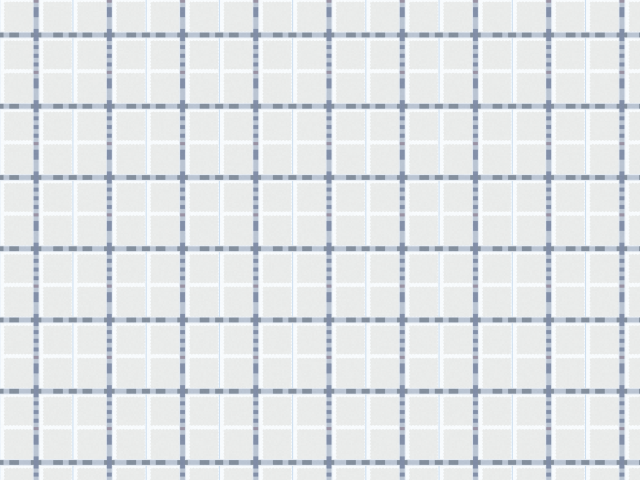
Write a WebGL 1 fragment shader that draws this pattern.

```glsl
precision mediump float;
// Pale woven check: stitched blue-grey lines around four soft grey tiles per repeat.
uniform vec2 u_resolution;

const vec2 REPEATS = vec2(8.74, 6.737);      // repeats across and down
const vec2 FIRST_LINE = vec2(0.493, 0.491);  // first crossing from top left, in repeats
const float LINE_HALF = 0.033;
const float HALO_HALF = 0.047;
const float HAIR_HALF = 0.007;
const float SOFTNESS = 0.009;
const float FRAY = 0.005;
const float GRAIN = 0.010;
const float TAU = 6.2832;

const vec3 TILE = vec3(0.916, 0.923, 0.919);
const vec3 GAP = vec3(0.972, 0.984, 0.992);
const vec3 HALO = vec3(0.890, 0.915, 0.945);
const vec3 HAIR = vec3(0.770, 0.850, 0.930);
const vec3 THREAD = vec3(0.730, 0.770, 0.825);
const vec3 DASH_ACROSS = vec3(0.505, 0.550, 0.605);
const vec3 DASH_DOWN = vec3(0.500, 0.550, 0.650);
const vec3 KNOT = vec3(0.580, 0.540, 0.610);

float hash(vec2 p) {
  p = fract(p * vec2(0.1031, 0.1137));
  p += dot(p, p.yx + 33.33);
  return fract((p.x + p.y) * p.x * 17.0);
}

// Soft-edged bar of the given half width
float bar(float offset, float halfWidth, float soft) {
  return 1.0 - smoothstep(halfWidth - soft, halfWidth + soft, abs(offset));
}

float span(float x, float lo, float hi, float soft) {
  return bar(x - 0.5 * (lo + hi), 0.5 * (hi - lo), soft);
}

// Symmetric long, short, long dashes between crossings
float dashesAcross(float x, float soft) {
  float d = abs(x - 0.5);
  float dash = max(bar(d, 0.055, soft), bar(d - 0.2, 0.066, soft));
  return max(dash, bar(d - 0.5, 0.072, soft));
}

// A run of short stitches, then one long dash
float dashesDown(float y, float soft) {
  float dash = max(bar(0.5 - abs(y - 0.5), 0.085, soft), bar(y - 0.68, 0.070, soft));
  for (int i = 0; i < 3; i++) {
    dash = max(dash, bar(y - 0.17 - 0.122 * float(i), 0.028, soft));
  }
  return dash;
}

void main() {
  vec2 uv = gl_FragCoord.xy / u_resolution;
  uv.y = 1.0 - uv.y;
  vec2 grid = uv * REPEATS - FIRST_LINE;
  vec2 q = fract(grid);
  vec2 soft = max(vec2(SOFTNESS), 0.7 * REPEATS / u_resolution);
  vec2 toLine = 0.5 - abs(q - 0.5);

  // Tiles with lightly frayed edges
  vec2 t = q + FRAY * sin(TAU * 22.0 * q.yx);
  float columns = max(span(t.x, 0.098, 0.487, soft.x), span(t.x, 0.565, 0.970, soft.x));
  float rows = max(span(t.y, 0.080, 0.480, soft.y), span(t.y, 0.535, 0.955, soft.y));
  vec3 color = mix(GAP, TILE, columns * rows);

  // Fine blue thread down the centre of the repeat
  float hair = bar(q.x - 0.503, HAIR_HALF, soft.x);
  color = mix(color, HAIR, 0.85 * hair);

  // Main threads and their faint halo
  float halo = max(bar(toLine.x, HALO_HALF, soft.x), bar(toLine.y, HALO_HALF, soft.y));
  float down = bar(toLine.x, LINE_HALF, soft.x);
  float across = bar(toLine.y, LINE_HALF, soft.y);
  color = mix(color, HALO, halo);
  color = mix(color, THREAD, max(down, across));

  // Dashes, with a warm knot halfway down
  color = mix(color, DASH_ACROSS, 0.95 * across * dashesAcross(q.x, soft.x));
  color = mix(color, DASH_DOWN, 0.95 * down * dashesDown(q.y, soft.y));
  color = mix(color, KNOT, 0.85 * down * bar(q.y - 0.525, 0.022, soft.y));

  // Fine uneven grain
  color += GRAIN * (hash(floor(grid * 44.0) + 17.0) - 0.5);
  gl_FragColor = vec4(clamp(color, 0.0, 1.0), 1.0);
}
```
